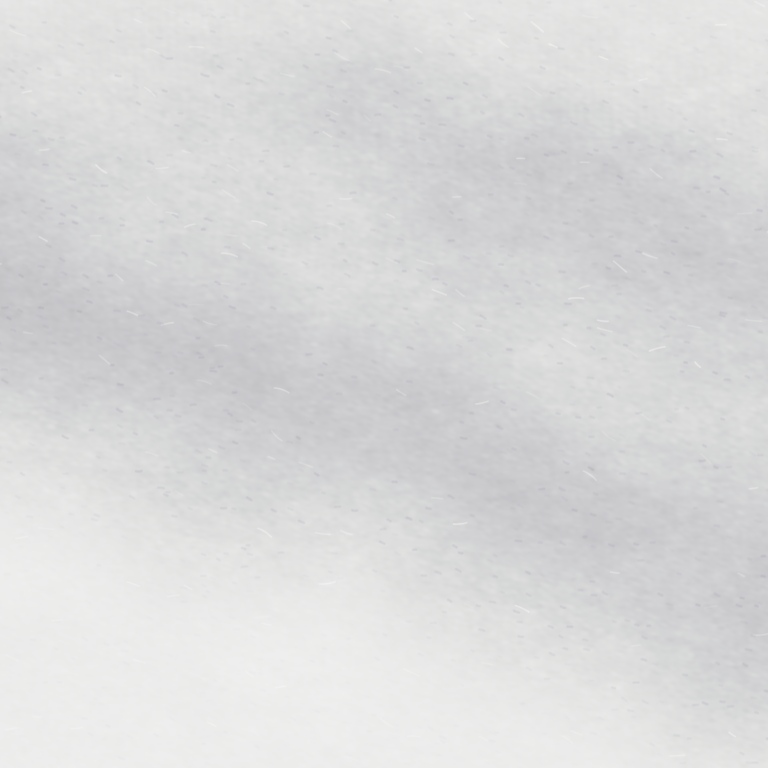
Reproduce this texture procedurally as a three.js fragment shader.

```glsl
// Soft white brushed fleece with broad grey folds, fine nap, pits and stray fibres.
varying vec2 vUv;

const vec3 SHADE_TINT = vec3(-0.003, -0.003, 0.010);
const vec3 LIGHT_TINT = vec3(-0.001, 0.003, -0.003);
const float NAP_ANGLE = -0.24;

float hash(vec2 p, float seed) {
  vec3 q = fract(vec3(p.xyx) * vec3(0.1031, 0.1030, 0.0973) + seed * 0.137);
  q += dot(q, q.yzx + 33.33);
  return fract((q.x + q.y) * q.z);
}

vec2 rotate(vec2 p, float angle) {
  float c = cos(angle), s = sin(angle);
  return vec2(c * p.x + s * p.y, c * p.y - s * p.x);
}

float bell(float x, float centre, float width) {
  float d = (x - centre) / width;
  return exp(-d * d);
}

// Cellular noise: one soft light or dark blob per cell, about -1 to 1.
float softCells(vec2 p, float seed) {
  vec2 cell = floor(p);
  float sum = 0.0;
  for (int j = -1; j <= 1; j++) {
    for (int i = -1; i <= 1; i++) {
      vec2 id = cell + vec2(float(i), float(j));
      vec2 d = p - id - vec2(hash(id, seed), hash(id, seed + 1.0));
      float k = max(0.0, 1.0 - dot(d, d));
      sum += (hash(id, seed + 2.0) * 2.0 - 1.0) * k * k;
    }
  }
  return sum;
}

// Sparse short strokes; halfLength and width are in cell units.
float strokes(vec2 p, float share, float halfLength, float width, float spread, float seed) {
  vec2 cell = floor(p);
  float ink = 0.0;
  for (int j = -1; j <= 1; j++) {
    for (int i = -1; i <= 1; i++) {
      vec2 id = cell + vec2(float(i), float(j));
      vec2 d = p - id - vec2(hash(id, seed), hash(id, seed + 1.0));
      float turn = (hash(id, seed + 2.0) - 0.5) * spread;
      d = rotate(d, NAP_ANGLE + turn);
      d.y += d.x * d.x * (hash(id, seed + 3.0) - 0.5);
      float reach = halfLength * mix(0.4, 1.0, hash(id, seed + 4.0));
      d.x = max(abs(d.x) - reach, 0.0);
      float present = step(hash(id, seed + 5.0), share);
      float strength = mix(0.25, 1.0, hash(id, seed + 6.0));
      ink = max(ink, present * strength * (1.0 - smoothstep(0.0, width, length(d))));
    }
  }
  return ink;
}

// Broad folds falling to the right, lit from the lower left and the top.
float folds(vec2 uv) {
  float warp = 0.022 * sin(uv.x * 8.0 + 0.6) + 0.015 * sin(uv.x * 15.0 - uv.y * 9.0);
  float s = uv.y + 0.38 * uv.x + warp;
  float tone = mix(0.925, 0.853, smoothstep(0.25, 0.56, s));
  tone -= 0.056 * bell(s, 0.63, 0.115);
  tone -= 0.048 * bell(s, 1.03, 0.13) * smoothstep(0.1, 0.6, uv.x);
  tone -= 0.022 * bell(uv.x, 0.0, 0.12) * bell(uv.y, 0.72, 0.16);
  tone += 0.045 * smoothstep(0.78, 1.05, uv.y + 0.05 * uv.x);
  return tone;
}

// Faint knit ribs that show through the nap in patches.
float ribs(vec2 uv) {
  float patches = 0.5 + 0.5 * softCells(uv * 6.0, 31.0);
  float weave = sin(uv.x * 560.0 + 2.0 * sin(uv.y * 14.0));
  weave += 0.5 * sin(uv.y * 480.0 + 2.0 * sin(uv.x * 11.0));
  return weave * patches * mix(0.4, 1.0, smoothstep(0.6, 0.9, uv.y));
}

void main() {
  vec2 uv = vUv;
  vec2 nap = rotate(uv, NAP_ANGLE) + 2.0;
  float tone = folds(uv);

  // The brightest cloth is washed out and shows less texture.
  float detail = mix(1.0, 0.3, smoothstep(0.86, 0.925, tone));

  float clouds = 0.012 * softCells(nap * vec2(7.0, 11.0), 3.0);
  clouds += 0.009 * softCells(nap * vec2(18.0, 30.0), 7.0);
  float grain = 0.009 * softCells(nap * vec2(50.0, 95.0), 11.0);
  grain += 0.012 * softCells(nap * vec2(120.0, 210.0), 15.0);
  tone += detail * (clouds + grain + 0.0025 * ribs(uv));

  float pits = strokes(uv * 56.0 + 9.0, 0.28, 0.2, 0.17, 0.7, 20.0);
  float fibres = strokes(uv * 26.0 + 5.0, 0.22, 0.28, 0.055, 1.1, 40.0);
  tone += detail * (0.06 * fibres - 0.05 * pits);

  vec3 tint = mix(SHADE_TINT, LIGHT_TINT, smoothstep(0.79, 0.88, tone));
  tint += vec3(-0.004, -0.004, 0.008) * pits * detail;
  gl_FragColor = vec4(clamp(vec3(tone) + tint, 0.0, 1.0), 1.0);
}
```
